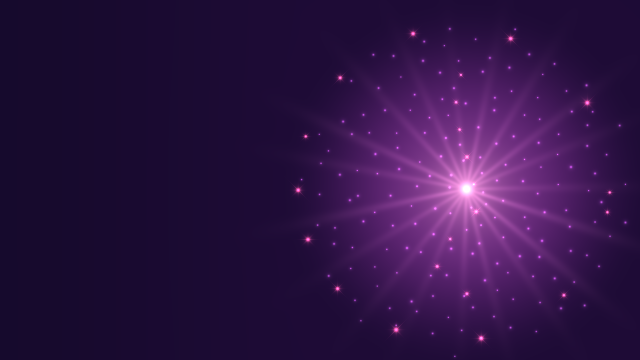
Give the GLSL for this background, as a Shadertoy shader.

```glsl
const float TAU = 6.2831853;

float hash(float n) {
    n = fract(n * 0.1031 + 0.137);
    n *= n + 33.33;
    n *= n + n;
    return fract(n);
}

vec2 polar(float radius, float angle) {
    return radius * vec2(cos(angle), sin(angle));
}

// Hot centre with four long and four short spikes
float sparkle(vec2 p, float size) {
    p /= size;
    float d = length(p);
    if (d > 5.0) return 0.0;
    vec2 diagonal = vec2(p.x + p.y, p.x - p.y) * 0.7071;
    float spikes = exp(-abs(p.x * p.y) * 18.0) * exp(-d * 1.9)
                 + exp(-abs(diagonal.x * diagonal.y) * 18.0) * exp(-d * 1.5);
    return 0.55 * spikes + 0.65 * exp(-d * d * 9.0) + 0.2 * exp(-d * d * 1.5);
}

// Beam along a direction, widening and fading with distance
float beam(vec2 p, float angle, float reach) {
    vec2 dir = polar(1.0, angle);
    float along = dot(p, dir);
    float across = dir.x * p.y - dir.y * p.x;
    float width = 0.004 + 0.032 * max(along, 0.0);
    return exp(-across * across / (width * width))
         * smoothstep(0.0, 0.05, along) * exp(-along / reach)
         * (1.0 - smoothstep(0.35, 0.7, along));
}

void mainImage(out vec4 fragColor, in vec2 fragCoord) {
    vec2 uv = fragCoord / iResolution.xy;
    vec2 p = fragCoord / iResolution.y;
    p.x += 0.5 * (16.0 / 9.0 - iResolution.x / iResolution.y);
    p -= vec2(1.296, 0.475);
    float r = length(p);

    // Night backdrop and round violet halo
    vec3 color = mix(vec3(0.088, 0.04, 0.175), vec3(0.115, 0.042, 0.21),
                     smoothstep(0.0, 0.5, uv.x));
    float halo = 1.0 - smoothstep(0.15, 0.52, length(p - vec2(0.0, 0.008)));
    color += vec3(0.22, 0.07, 0.22) * halo;
    color += vec3(0.58, 0.43, 0.41) * exp(-r / 0.1);

    // Light beams
    for (int i = 0; i < 19; i++) {
        float k = float(i);
        float angle = (k + 0.05 + 0.3 * (hash(k + 3.0) - 0.5)) * TAU / 19.0;
        float reach = 0.17 + 0.13 * abs(cos(angle));
        float strength = 0.12 + 0.14 * hash(k + 51.0);
        color += vec3(0.8, 0.48, 0.62) * strength * beam(p, angle, reach);
    }

    // Small dots spread over a disc by the golden angle
    float dots = 0.0;
    for (int i = 0; i < 165; i++) {
        float k = float(i);
        float radius = 0.46 * pow((k + 1.5) / 165.0, 0.58);
        vec2 jitter = vec2(hash(k + 11.0), hash(k + 307.0)) - 0.5;
        vec2 q = p - polar(radius, k * 2.39996) - 0.035 * jitter;
        float size = mix(0.0018, 0.0034, hash(k + 601.0));
        float d2 = dot(q, q) / (size * size);
        dots += 0.8 * exp(-d2) + 0.13 * exp(-d2 * 0.14);
    }
    color += vec3(0.62, 0.25, 0.66) * dots;

    // Sparkles: an uneven outer ring, then a column through the core
    float sparkles = 0.0;
    for (int i = 0; i < 22; i++) {
        float k = float(i);
        float angle = radians(11.0 + 27.7 * k + 17.0 * sin(TAU * (k - 1.3) / 10.0));
        vec2 place = polar(0.433 - 0.037 * cos(angle + 0.35), angle);
        float size = mix(0.009, 0.017, hash(k + 71.0));
        if (i > 12) {
            place = vec2(-0.037 + 0.14 * (hash(k + 29.0) - 0.5),
                         0.317 - 0.076 * (k - 13.0));
            size *= 0.85;
        }
        sparkles += sparkle(p - place, size);
    }
    color += vec3(0.85, 0.28, 0.46) * sparkles;

    // White-hot core
    color += vec3(0.5, 0.5, 0.45) * exp(-r * r / 0.00025);
    color += vec3(0.13, 0.13, 0.1) * exp(-r / 0.03);

    fragColor = vec4(min(color, 1.0), 1.0);
}
```
